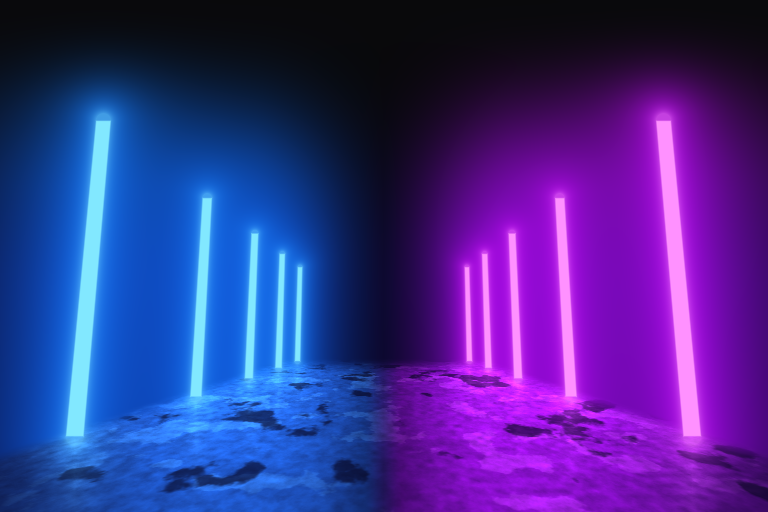
Write a WebGL 1 fragment shader that draws this background.

```glsl
precision highp float;
uniform vec2 u_resolution;

// Layout, in canvas heights
const float ASPECT = 1.5;
const float CENTER_X = 0.749;
const float HORIZON = 0.357;
const float TUBE_SPACING = 0.589;
const float TUBE_OFFSET = 0.547;
const float TUBE_RISE = 0.407;
const float TUBE_DROP = 0.209;
const float TUBE_LEAN = 0.056;
const float TUBE_RADIUS = 0.0155;
const float FLOOR_SLOPE = 0.325;
const float FLOOR_BACK = 0.064;

// Light
const float HALO_REACH = 0.034;
const float WALL_REACH = 0.13;
const float WALL_GAIN = 1.6;
const vec3 AMBIENT = vec3(0.035, 0.035, 0.045);
const vec3 INDIGO = vec3(0.015, 0.005, 0.13);
const vec3 BLUE_CORE = vec3(0.51, 0.91, 1.0);
const vec3 PINK_CORE = vec3(1.0, 0.57, 1.0);
const vec3 BLUE_HALO = vec3(0.11, 0.52, 1.0);
const vec3 PINK_HALO = vec3(0.76, 0.04, 0.97);
const vec3 BLUE_WALL = vec3(0.02, 0.34, 0.78);
const vec3 PINK_WALL = vec3(0.56, 0.01, 0.74);
const vec3 BLUE_FLOOR = vec3(0.12, 0.42, 0.88);
const vec3 PINK_FLOOR = vec3(0.66, 0.05, 0.88);

float hash(vec2 p) {
  return fract(sin(dot(p, vec2(127.1, 311.7))) * 43758.5453);
}

float noise(vec2 p) {
  vec2 i = floor(p);
  vec2 f = fract(p);
  f = f * f * (3.0 - 2.0 * f);
  return mix(mix(hash(i), hash(i + vec2(1.0, 0.0)), f.x),
             mix(hash(i + vec2(0.0, 1.0)), hash(i + vec2(1.0, 1.0)), f.x), f.y);
}

float fbm(vec2 p) {
  float sum = 0.0;
  float amp = 0.5;
  for (int i = 0; i < 5; i++) {
    sum += amp * noise(p);
    p = mat2(1.6, 1.2, -1.2, 1.6) * p + 7.3;
    amp *= 0.5;
  }
  return sum;
}

void main() {
  vec2 p = gl_FragCoord.xy / u_resolution * vec2(ASPECT, 1.0);
  float dx = p.x - CENTER_X;
  float q = abs(dx);
  float side = smoothstep(-0.04, 0.04, dx);
  float pixel = 1.0 / u_resolution.y;

  // Two mirrored rows of tubes receding to the horizon
  float core = 0.0;
  float halo = 0.0;
  float rim = 0.0;
  float wallLight = 0.0;
  float reflection = 0.0;
  for (int i = 0; i < 5; i++) {
    float scale = 1.0 / (1.0 + TUBE_SPACING * float(i));
    float top = HORIZON + TUBE_RISE * scale;
    float base = HORIZON - TUBE_DROP * scale;
    float t = clamp((p.y - base) / (top - base), 0.0, 1.0);
    float across = q - TUBE_OFFSET * scale - TUBE_LEAN * scale * scale * (1.0 - t);
    float radius = TUBE_RADIUS * scale * mix(1.1, 0.92, t);
    float box = max(abs(across) - radius, max(base - p.y, p.y - top));
    float dist = length(vec2(across, p.y - clamp(p.y, base, top)));
    float gap = max(dist - radius, 0.0);

    core = max(core, 1.0 - smoothstep(-pixel, pixel, box));
    halo += 0.9 * exp(-gap / (HALO_REACH * (0.25 + 0.75 * scale)));
    rim += 0.4 * exp(-gap / (0.007 * scale + 0.002));
    wallLight += scale * exp(-dist / WALL_REACH);
    float below = max(base - p.y, 0.0);
    reflection += exp(-abs(across) / (0.035 * scale + 0.006))
                * exp(-below / (0.075 * scale + 0.01));
  }

  // Dark wall lit by the tubes, fading upward and toward the centre
  float wallFade = (1.0 - smoothstep(0.62, 1.0, p.y)) * smoothstep(-0.06, 0.26, q);
  float wallGlow = 1.0 - exp(-WALL_GAIN * wallLight * wallFade);
  vec3 wall = AMBIENT * mix(0.4, 1.0, p.y) + mix(BLUE_WALL, PINK_WALL, side) * wallGlow;
  wall += INDIGO * (1.0 - smoothstep(0.4, 0.9, p.y));

  // Wet floor with dark patches, ripples and tube reflections
  float depth = 1.0 / (max(HORIZON - p.y, 0.0) + 0.1);
  vec2 ground = vec2(dx * depth, depth);
  float patches = smoothstep(0.31, 0.40, fbm(ground * vec2(3.6, 2.8) + 3.7));
  float ripples = fbm(ground * vec2(20.0, 15.0));
  float splash = smoothstep(0.54, 0.62, fbm(ground * vec2(5.0, 4.0) + 21.0));
  float spread = (q - 0.3) / 0.44;
  float floorLight = exp(-spread * spread) * mix(0.78, 1.0, smoothstep(0.0, 0.25, p.y));
  floorLight *= mix(0.35, 1.0, patches) * (0.7 + 0.55 * ripples);
  vec3 coreColor = mix(BLUE_CORE, PINK_CORE, side);
  vec3 wetFloor = AMBIENT * 0.5 + INDIGO * 0.8;
  wetFloor += mix(BLUE_FLOOR, PINK_FLOOR, side) * floorLight * smoothstep(-0.2, 0.18, q);
  wetFloor += coreColor * floorLight * splash * 0.15;
  wetFloor += coreColor * reflection * (0.2 + 0.7 * ripples) * mix(0.5, 0.8, patches);

  // Wall meets floor along the tube bases
  float floorTop = HORIZON - max(FLOOR_BACK, FLOOR_SLOPE * q);
  float onFloor = 1.0 - smoothstep(floorTop - 0.025, floorTop + 0.008, p.y);
  vec3 color = mix(wall, wetFloor, onFloor);

  // Bloom and bright cores
  float bloom = 1.0 - exp(-halo * mix(1.0, 0.6, onFloor));
  color = mix(color, mix(BLUE_HALO, PINK_HALO, side), bloom);
  color = mix(color, coreColor, min(rim, 0.6));
  color = mix(color, coreColor, core);
  gl_FragColor = vec4(min(color, 1.0), 1.0);
}
```
